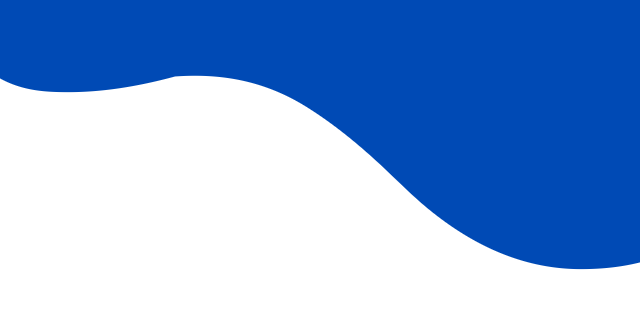
Reproduce this background procedurally as a Shadertoy shader.

```glsl
// Cubic through two knots, each holding position x, height and slope
float hermite(vec3 a, vec3 b, float x) {
    float span = max(b.x - a.x, 1e-4);
    float t = (x - a.x) / span;
    float s = 1.0 - t;
    return s * s * ((1.0 + 2.0 * t) * a.y + t * span * a.z)
         + t * t * ((1.0 + 2.0 * s) * b.y - s * span * b.z);
}

// Height of the wave; the repeated knot makes the soft corner
float waveHeight(float x) {
    vec3 knots[9] = vec3[9](
        vec3(0.0, 0.755, -0.55),
        vec3(0.2135, 0.712, 0.0),
        vec3(0.547, 0.761, 0.27),
        vec3(0.547, 0.761, 0.07),
        vec3(0.956, 0.667, -0.62),
        vec3(1.198, 0.4766, -0.94),
        vec3(1.333, 0.3516, -0.83),
        vec3(1.815, 0.159, 0.0),
        vec3(2.0, 0.180, 0.25));
    float height = knots[0].y;
    for (int i = 0; i < 8; i++) {
        if (x >= knots[i].x) height = hermite(knots[i], knots[i + 1], x);
    }
    return height;
}

void mainImage(out vec4 fragColor, in vec2 fragCoord) {
    vec2 p = fragCoord / iResolution.xy * vec2(2.0, 1.0);

    // Signed offset from the wave, in pixels across its edge
    float offset = p.y - waveHeight(p.x);
    float pixel = length(vec2(dFdx(offset), dFdy(offset)));
    float cover = clamp(offset / pixel + 0.5, 0.0, 1.0);

    // Blue above, white below
    vec3 blue = vec3(0.0, 0.29, 0.71);
    fragColor = vec4(mix(vec3(1.0), blue, cover), 1.0);
}
```
